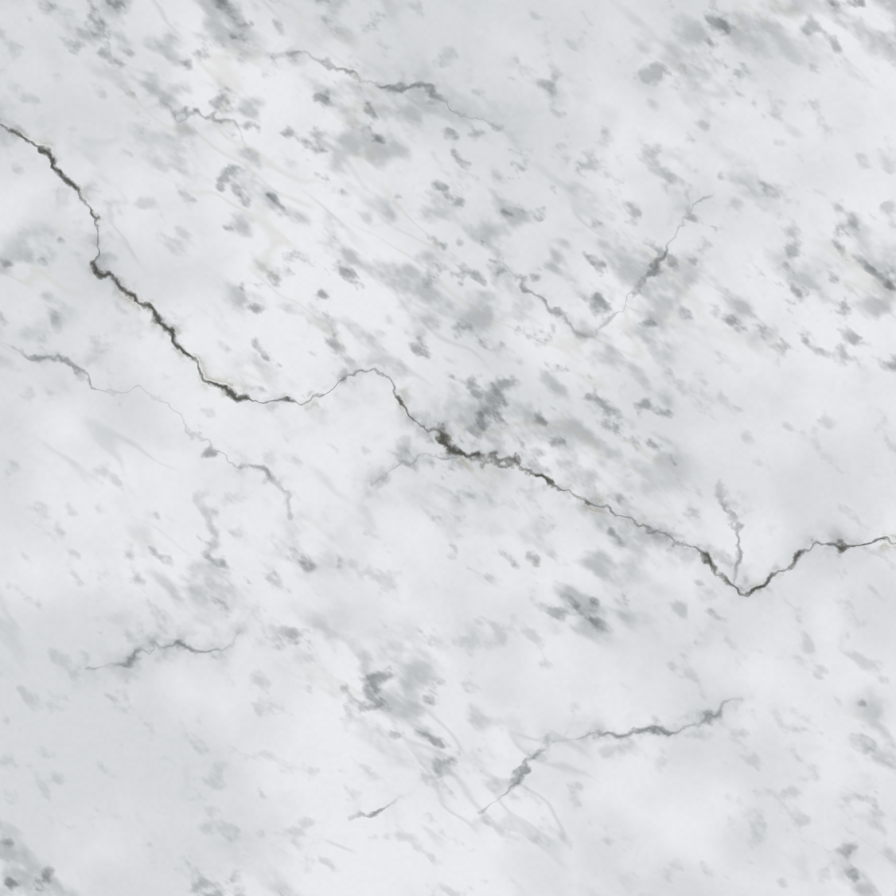
Write a WebGL 2 fragment shader that draws this texture.

```glsl
#version 300 es
precision highp float;
// Pale grey-white marble with thin broken veins, soft flecks and ochre traces.

uniform vec2 u_resolution;
out vec4 fragColor;

const vec2 MAIN_PATH[13] = vec2[13](
  vec2(-0.01, 0.87), vec2(0.05, 0.83), vec2(0.115, 0.72), vec2(0.17, 0.63),
  vec2(0.21, 0.60), vec2(0.28, 0.555), vec2(0.435, 0.575), vec2(0.52, 0.505),
  vec2(0.61, 0.453), vec2(0.755, 0.39), vec2(0.84, 0.355), vec2(0.91, 0.395),
  vec2(1.02, 0.38));

// Each branch holds its start in xy and its end in zw.
const vec4 BRANCHES[12] = vec4[12](
  vec4(0.0, 0.615, 0.175, 0.547), vec4(0.175, 0.547, 0.32, 0.43),
  vec4(0.655, 0.63, 0.80, 0.775), vec4(0.57, 0.71, 0.655, 0.63),
  vec4(0.53, 0.10, 0.63, 0.17), vec4(0.63, 0.17, 0.83, 0.205),
  vec4(0.10, 0.25, 0.27, 0.30), vec4(0.415, 0.475, 0.53, 0.50),
  vec4(0.30, 0.95, 0.56, 0.865), vec4(0.17, 0.89, 0.28, 0.84),
  vec4(0.39, 0.085, 0.445, 0.125), vec4(0.80, 0.46, 0.83, 0.36));

float hash(vec2 p) {
  vec3 q = fract(vec3(p.xyx) * 0.1031);
  q += dot(q, q.yzx + 33.33);
  return fract((q.x + q.y) * q.z);
}

float noise(vec2 p) {
  vec2 i = floor(p), f = fract(p);
  f = f * f * (3.0 - 2.0 * f);
  return mix(mix(hash(i), hash(i + vec2(1, 0)), f.x),
             mix(hash(i + vec2(0, 1)), hash(i + vec2(1, 1)), f.x), f.y);
}

float fbm(vec2 p) {
  float sum = 0.0, amp = 0.533;
  for (int i = 0; i < 4; i++) {
    sum += amp * noise(p);
    p = mat2(1.6, 1.2, -1.2, 1.6) * p + 17.3;
    amp *= 0.5;
  }
  return sum;
}

// Distance to a segment in x, position along it in y.
vec2 segment(vec2 p, vec2 a, vec2 b) {
  vec2 ab = b - a;
  float t = clamp(dot(p - a, ab) / dot(ab, ab), 0.0, 1.0);
  return vec2(length(p - a - ab * t), t);
}

// Soft-edged line core.
float core(float d, float width) {
  return 1.0 - smoothstep(0.0, width, d);
}

// Thin contour line of a noise field.
float hairline(vec2 p, float width) {
  return core(abs(fbm(p) - 0.5), width);
}

void main() {
  vec2 p = gl_FragCoord.xy / u_resolution;
  float pixel = 1.0 / min(u_resolution.x, u_resolution.y);

  // Axes along and across the grain, which falls to the right
  vec2 grain = vec2(dot(p, vec2(0.8, -0.6)), dot(p, vec2(0.6, 0.8)));

  // Cloudy ground
  float cloud = 0.65 * fbm(grain * vec2(3.0, 5.5) + 4.0) + 0.35 * fbm(p * 13.0 + 31.0);
  cloud += 0.14 * (p.x - 0.5) - 0.06 * smoothstep(0.65, 1.0, p.y);
  vec3 color = mix(vec3(0.838, 0.849, 0.859), vec3(0.915, 0.922, 0.932),
                   smoothstep(0.33, 0.67, cloud));

  // Pale diagonal band
  float band = segment(p, vec2(0.43, 0.36), vec2(0.68, -0.02)).x;
  color += 0.02 * core(band + 0.02 * (cloud - 0.5), 0.035);

  // Smoky flecks, denser near the top
  float cluster = smoothstep(0.42, 0.68, fbm(p * 6.0 + 8.0) + 0.22 * (p.y - 0.5));
  float fleck = smoothstep(0.46, 0.80, fbm(grain * vec2(26.0, 46.0) + 50.0));
  float speck = smoothstep(0.60, 0.84, fbm(grain * vec2(36.0, 56.0) + 90.0));
  color = mix(color, vec3(0.52, 0.54, 0.55),
              0.42 * fleck * cluster + speck * mix(0.22, 0.65, cluster));

  // Faint grey and ochre hairlines
  float patches = smoothstep(0.48, 0.68, fbm(p * 8.0 + 71.0));
  float grey = hairline(grain * vec2(4.0, 13.0) + 12.0, 0.035);
  float ochre = hairline(grain * vec2(4.0, 15.0) + 40.0, 0.03);
  color = mix(color, vec3(0.62, 0.64, 0.65), 0.22 * grey * patches);
  color = mix(color, vec3(0.74, 0.72, 0.66), 0.20 * ochre * (1.0 - patches) * cluster);

  // Jagged displacement and broken strength of the veins
  vec2 warp = vec2(fbm(p * 17.0 + 3.0), fbm(p * 17.0 + 60.0)) - 0.5;
  vec2 jag = vec2(fbm(p * 65.0 + 13.0), fbm(p * 65.0 + 80.0)) - 0.5;
  vec2 q = p + 0.055 * warp + 0.020 * jag;
  float broken = smoothstep(0.36, 0.68, fbm(p * 34.0 + 22.0));
  float smoke = smoothstep(0.36, 0.68, fbm(p * 18.0 + 37.0));
  float grit = smoothstep(0.46, 0.74, fbm(p * 60.0 + 5.0));
  float width = max(0.0030 + 0.0038 * broken, 1.5 * pixel);

  // Main vein
  float mainDist = 1.0;
  for (int i = 0; i < 12; i++)
    mainDist = min(mainDist, segment(q, MAIN_PATH[i], MAIN_PATH[i + 1]).x);
  float mainVein = core(mainDist, width) * mix(0.28, 0.85, broken);

  // Tapered side branches
  float branchVein = 0.0, branchDist = 1.0;
  for (int i = 0; i < 12; i++) {
    vec2 s = segment(q, BRANCHES[i].xy, BRANCHES[i].zw);
    float taper = 0.35 + 0.65 * sin(3.1416 * s.y);
    branchVein = max(branchVein, taper * core(s.x, width));
    branchDist = min(branchDist, s.x);
  }
  branchVein *= mix(0.18, 0.60, broken);

  // Smoke and grit gathered around the veins
  float haze = smoke * max(exp(-mainDist * 70.0), 0.8 * exp(-branchDist * 70.0));
  color = mix(color, vec3(0.50, 0.52, 0.53), haze * (0.16 + 0.42 * grit));

  // Ochre stain beside the main vein, then the dark mineral itself
  float stain = exp(-abs(mainDist - 0.008) * 260.0) * (1.0 - smoke) * grit;
  color = mix(color, vec3(0.62, 0.60, 0.53), 0.5 * stain);
  color = mix(color, vec3(0.40, 0.42, 0.42), branchVein);
  color = mix(color, vec3(0.26, 0.26, 0.24), mainVein);

  // Fine crystalline grain
  color += 0.012 * (noise(p * 230.0) - 0.5);
  fragColor = vec4(clamp(color, 0.0, 1.0), 1.0);
}
```
